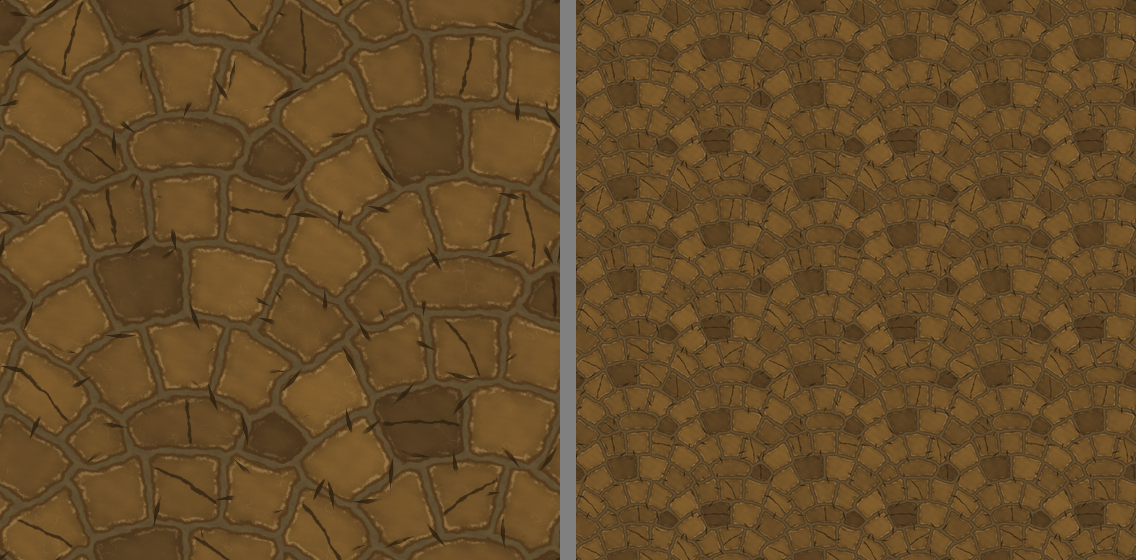
Left: one tile. Right: repeated 3 by 3.
This texture is drawn by a Shadertoy shader. Its source:

```glsl
// Fan-laid brown cobblestones with worn pale rims, olive joints, cracks and splinters.
const float TAU = 6.2831853;
const float FANS = 2.0;                      // fans across and down
const vec2 ORIGIN = vec2(0.664, 0.484);      // crown of the first fan, in fan units
const float JOINT = 0.010;                   // half width of a joint
const float CORNER_GAP = 0.032;              // how far a stone may outgrow its box
const float TAPER = 1.2;                     // stones narrow toward the foot of the fan
const float SPLINTERS = 14.0;                // splinter grid, cells per side
const float CRACKED = 0.3;                   // share of stones with a crack
const vec3 STONE_DARK = vec3(0.325, 0.235, 0.125);
const vec3 STONE_LIGHT = vec3(0.490, 0.355, 0.172);
const vec3 GROUT = vec3(0.375, 0.305, 0.190);
const vec3 EDGE = vec3(0.300, 0.200, 0.100);
const vec3 RIM = vec3(0.600, 0.480, 0.300);
const vec3 CRACK = vec3(0.170, 0.120, 0.060);

// Courses of one fan: count, spacing, height, sag per step squared
const int COURSES = 7;
const vec4 COURSE[COURSES] = vec4[](
    vec4(1, 0, 0, 0), vec4(2, 0.628, -0.06, 0), vec4(3, 0.26, -0.219, -0.034),
    vec4(2, 0.326, -0.497, 0), vec4(2, 0.99, -0.387, 0),
    vec4(3, 0.23, -0.755, -0.065), vec4(2, 0.828, -0.63, 0));
// Stones of a course: half width, half height, tilt per step, arch
const vec4 SHAPE[COURSES] = vec4[](
    vec4(0.195, 0.092, 0, 0.6), vec4(0.09, 0.082, 1.0, 0.3), vec4(0.117, 0.12, 0.18, 0.5),
    vec4(0.145, 0.122, 0.26, 0.6), vec4(0.14, 0.115, 1.0, 0.3),
    vec4(0.112, 0.122, 0.5, 0.5), vec4(0.14, 0.115, 1.4, 0.2));
// Finish of a course: lightness, lightness change per step, corner radius
const vec3 FINISH[COURSES] = vec3[](
    vec3(0.55, 0, 0.08), vec3(0.28, -0.4, 0.04), vec3(0.72, 0.08, 0.03),
    vec3(0.5, 0.7, 0.03), vec3(0.92, 0, 0.03), vec3(0.8, 0.05, 0.03), vec3(0.68, -0.4, 0.03));

float hash(vec2 p) {
    return fract(sin(dot(p, vec2(127.1, 311.7))) * 4375.85);
}

vec2 turn(vec2 p, float angle) {
    float c = cos(angle), s = sin(angle);
    return vec2(c * p.x + s * p.y, c * p.y - s * p.x);
}

// Layered sines; whole-number frequencies make them wrap over the canvas
float waves(vec2 uv, float frequency) {
    float sum = 0.0, gain = 0.5;
    for (int i = 0; i < 5; i++) {
        float n = float(i);
        vec2 k = round(frequency * vec2(cos(2.4 * n + 0.6), sin(2.4 * n + 0.6)));
        sum += gain * sin(TAU * dot(k, uv) + 4.0 * sum + n);
        frequency *= 1.6;
        gain *= 0.7;
    }
    return sum;
}

float roundedBox(vec2 p, vec2 halfSize, float radius) {
    vec2 q = abs(p) - halfSize + radius;
    return length(max(q, 0.0)) + min(max(q.x, q.y), 0.0) - radius;
}

// Returns depth inside the nearest stone; also its local point, lightness and seed
float cobbles(vec2 p, out vec2 local, out float lightness, out float seed) {
    float nearest = 9.0, second = 9.0;
    p -= ORIGIN;
    for (int c = 0; c < 2; c++) {
        float column = floor(p.x) + float(c);
        float parity = mod(column, 2.0);
        for (int k = 0; k < 2; k++) {
            float level = ceil(p.y - 0.5 * parity - 0.3) + float(k);
            vec2 fan = p - vec2(column, level + 0.5 * parity);
            for (int r = 0; r < COURSES; r++) {
                vec4 course = COURSE[r], shape = SHAPE[r];
                for (int n = 0; n < int(course.x); n++) {
                    float j = float(n) - 0.5 * (course.x - 1.0);
                    vec2 o = fan - vec2(course.y * j, course.z + course.w * j * j);
                    o = turn(o, -shape.z * j);
                    o.y += shape.w * min(o.x * o.x, 0.06);
                    o.x /= 1.0 + TAPER * clamp(o.y, -0.2, 0.2);
                    float d = roundedBox(o, shape.xy, FINISH[r].z);
                    second = min(second, max(d, nearest));
                    if (d < nearest) {
                        nearest = d;
                        local = o;
                        seed = hash(vec2(parity * 2.0 + mod(level, 2.0), float(r * 5 + n)));
                        lightness = FINISH[r].x + FINISH[r].y * j + 0.2 * (seed - 0.5);
                    }
                }
            }
        }
    }
    return min(0.5 * (second - nearest) - JOINT, CORNER_GAP - nearest);
}

// Thin pointed slivers scattered on a wrapped grid
float splinters(vec2 uv, float blur) {
    vec2 g = uv * SPLINTERS;
    float ink = 0.0;
    for (int i = 0; i < 9; i++) {
        vec2 cell = floor(g) + vec2(i % 3, i / 3) - 1.0;
        vec2 id = mod(cell, SPLINTERS);
        vec2 v = g - cell - vec2(hash(id + 3.1), hash(id + 17.7));
        v = turn(v, TAU * hash(id + 41.3));
        float d = abs(v.y + 0.15 * v.x * v.x) - 0.06 * (1.0 - abs(v.x) / 0.4);
        ink = max(ink, step(0.45, hash(id + 8.9)) * smoothstep(blur, -blur, d));
    }
    return ink;
}

void mainImage(out vec4 fragColor, in vec2 fragCoord) {
    vec2 uv = fragCoord / iResolution.xy;
    float pixel = FANS / min(iResolution.x, iResolution.y);
    float mottle = waves(uv, 5.0), rough = waves(uv.yx, 29.0);

    // Layout with hand-cut edges
    vec2 local;
    float lightness, seed;
    vec2 wobble = 0.008 * vec2(waves(uv, 7.0), waves(uv.yx, 8.0));
    float depth = cobbles(uv * FANS + wobble, local, lightness, seed) + 0.0035 * rough;

    // Stone face: tone, mottling, darker shoulder, faint veins
    vec3 color = mix(STONE_DARK, STONE_LIGHT, clamp(lightness + 0.13 * mottle, 0.0, 1.1));
    color *= 0.90 + 0.10 * smoothstep(0.01, 0.06, depth) + 0.02 * rough;
    float vein = smoothstep(0.045, 0.0, abs(waves(uv + 0.31, 6.0) - 0.1));
    color += 0.035 * vein * smoothstep(0.1, 0.7, waves(uv.yx, 4.0) + 0.3);

    // Straight crack across some stones
    float across = abs(turn(local, TAU * seed * 7.0).x + 0.06 * (seed - 0.15));
    float crack = smoothstep(0.004 + pixel, 0.002, across + 0.002 * rough);
    crack *= step(seed, CRACKED) * smoothstep(0.008, 0.02, depth);
    color = mix(color, CRACK, 0.75 * crack);

    // Chipped pale rim, brown edge, joint
    float rim = smoothstep(0.005 + pixel, 0.001, abs(depth - 0.019));
    color = mix(color, RIM, rim * smoothstep(-0.4, 0.7, rough + 0.5 * mottle) * (0.25 + 0.55 * lightness));
    color = mix(color, EDGE, 0.75 * smoothstep(0.015, 0.006, depth));
    vec3 joint = GROUT * (1.0 + 0.06 * rough);
    color = mix(color, joint, smoothstep(pixel, -pixel, depth));

    // Splinters cling to the joints
    float sliver = splinters(uv, 0.5 * pixel * SPLINTERS / FANS);
    color = mix(color, CRACK, 0.8 * sliver * smoothstep(0.045, 0.02, depth));
    fragColor = vec4(color, 1.0);
}
```
